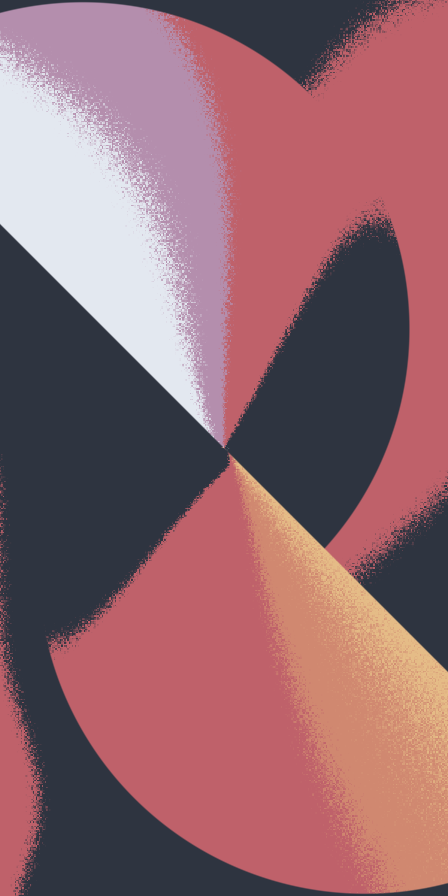
This background is drawn by a Shadertoy shader. Its source:

```glsl
// Two half discs meet point to point on a diagonal, each split into curved
// colour fans. Every fan edge is a signed offset from a polynomial curve,
// broken up by cell-hashed grain; the disc rims and the diagonal stay crisp.

const vec2 DISC_CENTER = vec2(-0.315, 0.266);
const float DISC_RADIUS = 0.729;

const vec3 SLATE  = vec3(0.18, 0.204, 0.25);
const vec3 ROSE   = vec3(0.748, 0.38, 0.416);
const vec3 MAUVE  = vec3(0.706, 0.557, 0.678);
const vec3 FROST  = vec3(0.892, 0.908, 0.94);
const vec3 COPPER = vec3(0.816, 0.533, 0.44);
const vec3 SAND   = vec3(0.92, 0.79, 0.55);

float hash(vec2 cell) {
    vec3 h = fract(cell.xyx * vec3(0.1031, 0.103, 0.0973));
    h += dot(h, h.yzx + 33.33);
    return fract((h.x + h.y) * h.z);
}

// Sum of two hashes, centred on zero
float grainAt(vec2 p) {
    vec2 cell = floor(p * 300.0) + 400.0;
    return hash(cell) + hash(cell + 57.0) - 1.0;
}

// Coverage of the side where d < 0, with a speckled border of half width w
float sprayed(float d, float w, float grain) {
    return smoothstep(0.5 * w, -0.5 * w, d + 0.7 * w * grain);
}

// Above the diagonal: frost, mauve, rose and slate fans over a rose band
vec3 upperSide(vec2 p, float disc, float grain) {
    float y = max(p.y, 0.0), y2 = y * y;
    float x = max(p.x, 0.0), x2 = x * x;

    float bandTop = 0.797 + (p.x - 0.185) * (1.35 - 1.9 * (p.x - 0.185));
    float band = sprayed((p.y - bandTop) * 0.65, 0.045, grain)
               * sprayed((0.92 * p.x - 0.555 - p.y) * 0.74, 0.045, grain);
    vec3 backdrop = mix(SLATE, ROSE, band);

    float slateTop = 1.7 * x + 1.2 * x2 - 15.5 * x2 * x2;
    vec3 fan = mix(ROSE, SLATE, sprayed((p.y - slateTop) * 0.5, 0.006 + 0.07 * x, grain));
    float mauveEdge = 0.104 * y2 - 0.264 * y2 * y2;
    fan = mix(fan, MAUVE, sprayed(p.x - mauveEdge, 0.006 + 0.05 * y, grain));
    float frostEdge = -0.155 * sqrt(y) - 0.575 * y2 * y2;
    fan = mix(fan, FROST, sprayed((p.x - frostEdge) * 0.85, 0.012 + 0.11 * y, grain));
    return mix(backdrop, fan, disc);
}

// Below the diagonal, in coordinates turned by half a revolution
vec3 lowerSide(vec2 p, float disc, float grain) {
    float y = max(p.y, 0.0);
    float x = max(p.x, 0.0), x2 = x * x;

    // Rose swell on the outer border
    float swell = (p.y - 0.79) / 0.25;
    float swellEdge = 0.504 - 0.09 * exp(-swell * swell)
                    + 0.05 * smoothstep(0.1, -0.1, p.y);
    vec3 backdrop = mix(SLATE, ROSE, sprayed(swellEdge - p.x, 0.03, grain));

    float slateEdge = 0.05 + min(p.x, 0.0) + x + 1.1 * x2 - 7.3 * x2 * x2;
    float slateSide = max((p.y - slateEdge) * 0.65, -0.011 - p.x);
    vec3 fan = mix(ROSE, SLATE, sprayed(slateSide, 0.006 + 0.06 * x, grain));

    // Copper fan with sand scattered along the diagonal
    float copperEdge = -0.12 * sqrt(y) - 0.24 * y * y;
    float slant = (p.x + p.y) * 0.707 / max(length(p), 0.001);
    float sand = smoothstep(0.3, 0.0, slant + 0.14 * grain) * 0.8;
    vec3 copper = mix(COPPER, SAND, sand);
    fan = mix(fan, copper, sprayed(p.x - copperEdge, 0.008 + 0.085 * y, grain));
    return mix(backdrop, fan, disc);
}

void mainImage(out vec4 fragColor, in vec2 fragCoord) {
    vec2 p = (2.0 * fragCoord - iResolution.xy) / iResolution.y;
    float pixel = 2.0 / iResolution.y;
    float grain = grainAt(p);

    // The second disc is the first one turned about the centre
    float upperDisc = smoothstep(pixel, -pixel, length(p - DISC_CENTER) - DISC_RADIUS);
    float lowerDisc = smoothstep(pixel, -pixel, length(p + DISC_CENTER) - DISC_RADIUS);
    float above = smoothstep(-pixel, pixel, (p.x + p.y) * 0.707);

    vec3 color = mix(lowerSide(-p, lowerDisc, grain), upperSide(p, upperDisc, grain), above);
    fragColor = vec4(color, 1.0);
}
```
